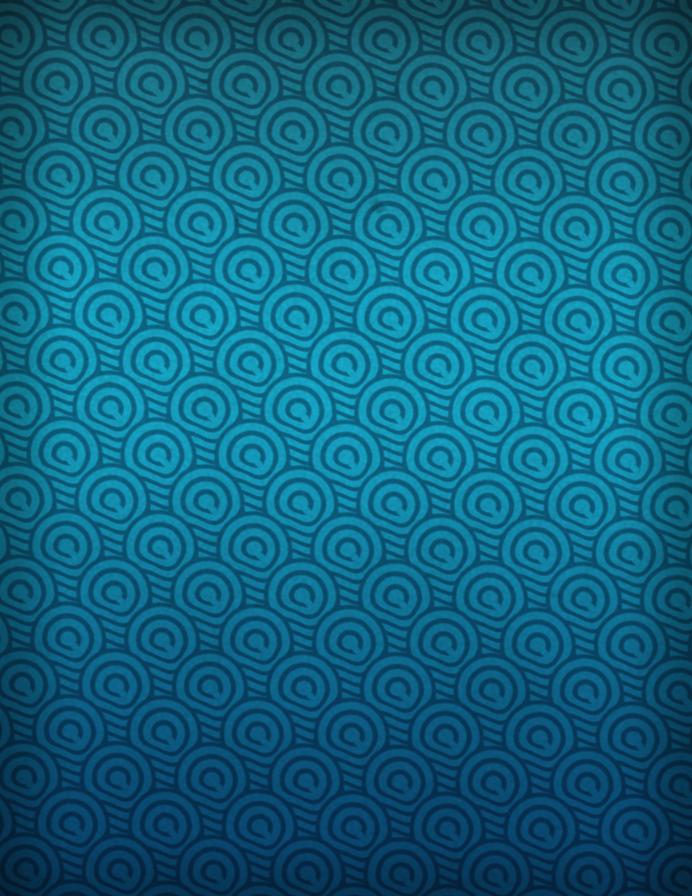
A Shadertoy shader for this pattern:

```glsl
const float PERIOD = 0.1048;      // horizontal repeat, in canvas heights
const float ROW_STEP = 0.493;     // row spacing, in repeats
const float SCALE_RADIUS = 0.405;
const float BAND_PERIOD = 0.1375;
const float FIRST_GROOVE = 0.113;
const float GROOVE_HALF = 0.027;

vec2 hashGradient(vec2 cell) {
    vec2 k = vec2(dot(cell, vec2(127.1, 311.7)), dot(cell, vec2(269.5, 183.3)));
    return 2.0 * fract(sin(k) * 43758.55) - 1.0;
}

float gradientNoise(vec2 p) {
    vec2 i = floor(p), f = fract(p);
    vec2 u = f * f * f * (f * (f * 6.0 - 15.0) + 10.0);
    vec2 e = vec2(0.0, 1.0);
    float low = mix(dot(hashGradient(i), f),
                    dot(hashGradient(i + e.yx), f - e.yx), u.x);
    float high = mix(dot(hashGradient(i + e.xy), f - e.xy),
                     dot(hashGradient(i + e.yy), f - e.yy), u.x);
    return mix(low, high, u.y);
}

float fbm(vec2 p, int octaves) {
    float sum = 0.0, amplitude = 0.5;
    for (int i = 0; i < octaves; i++) {
        sum += amplitude * gradientNoise(p);
        p = p * 2.03 + 17.3;
        amplitude *= 0.5;
    }
    return sum;
}

float segmentDistance(vec2 p, vec2 a, vec2 b) {
    vec2 ab = b - a;
    return length(p - a - ab * clamp(dot(p - a, ab) / dot(ab, ab), 0.0, 1.0));
}

// Distance from the axis of an arch that has straight legs
float archDistance(vec2 p) {
    return length(vec2(p.x, max(p.y, 0.0)));
}

// Raised bands of one scale: rings above, wavy strips below
float scaleRelief(vec2 p, float blur) {
    float sway = 0.035 * sin(p.x * 12.0) * smoothstep(0.0, -0.2, p.y);
    float lower = min(p.y, 0.0) + sway;
    float radius = length(vec2(p.x, p.y < 0.0 ? lower * 1.24 : p.y));
    float phase = (max(radius, 0.06) - FIRST_GROOVE) / BAND_PERIOD;
    float groove = abs(fract(phase + 0.5) - 0.5) * BAND_PERIOD - GROOVE_HALF;

    // Tail joining the central dot to the inner ring
    float tail = segmentDistance(p, vec2(0.0), vec2(0.10, -0.11)) - 0.036;
    groove = max(groove, -tail);

    float rim = SCALE_RADIUS - 0.045 - archDistance(p);
    return smoothstep(-blur, blur, min(groove, rim));
}

// Staggered rows, each lower row covering the one above
float scalePattern(vec2 p, float blur) {
    float baseRow = floor(p.y / ROW_STEP);
    float relief = 0.0;
    for (int i = 2; i >= 0; i--) {
        float row = baseRow + float(i);
        vec2 local = vec2(p.x - 0.5 * row, p.y - row * ROW_STEP);
        local.x -= round(local.x);
        float cover = smoothstep(blur, -blur, archDistance(local) - SCALE_RADIUS);
        relief = mix(relief, scaleRelief(local, blur), cover);
    }
    return relief;
}

vec3 verticalGradient(float height) {
    vec3 deepBlue = vec3(0.035, 0.27, 0.43);
    vec3 brightCyan = vec3(0.085, 0.63, 0.75);
    vec3 dullTeal = vec3(0.105, 0.43, 0.50);
    vec3 color = mix(deepBlue, brightCyan, smoothstep(0.0, 0.62, height));
    return mix(color, dullTeal, smoothstep(0.64, 1.0, height));
}

float vignette(vec2 uv) {
    vec2 edge = uv * (1.0 - uv);
    return mix(0.72, 1.0, smoothstep(0.0, 0.10, edge.x))
         * mix(0.78, 1.0, smoothstep(0.0, 0.07, edge.y));
}

void mainImage(out vec4 fragColor, in vec2 fragCoord) {
    vec2 uv = fragCoord / iResolution.xy;
    vec2 p = fragCoord / iResolution.y;

    // Slightly skewed lattice
    vec2 offset = p - vec2(0.1172, 0.8542);
    vec2 lattice = (offset + vec2(0.020, 0.013) * offset.yx) / PERIOD;
    float blur = max(0.016, 0.8 / (iResolution.y * PERIOD));
    float relief = scalePattern(lattice, blur);

    vec3 light = verticalGradient(uv.y);
    vec3 groove = light * vec3(0.62, 0.61, 0.67);
    vec3 color = mix(groove, light, relief);

    // Stains, fine grain and faint scuffs
    float stains = fbm(p * 7.0, 4);
    float grain = fbm(p * 190.0, 2);
    float scuff = smoothstep(0.22, 0.42, fbm(p * vec2(20.0, 34.0) + 9.0, 4));
    color *= 1.0 + 0.14 * stains + 0.22 * grain - 0.25 * scuff;

    fragColor = vec4(clamp(color * vignette(uv), 0.0, 1.0), 1.0);
}
```
